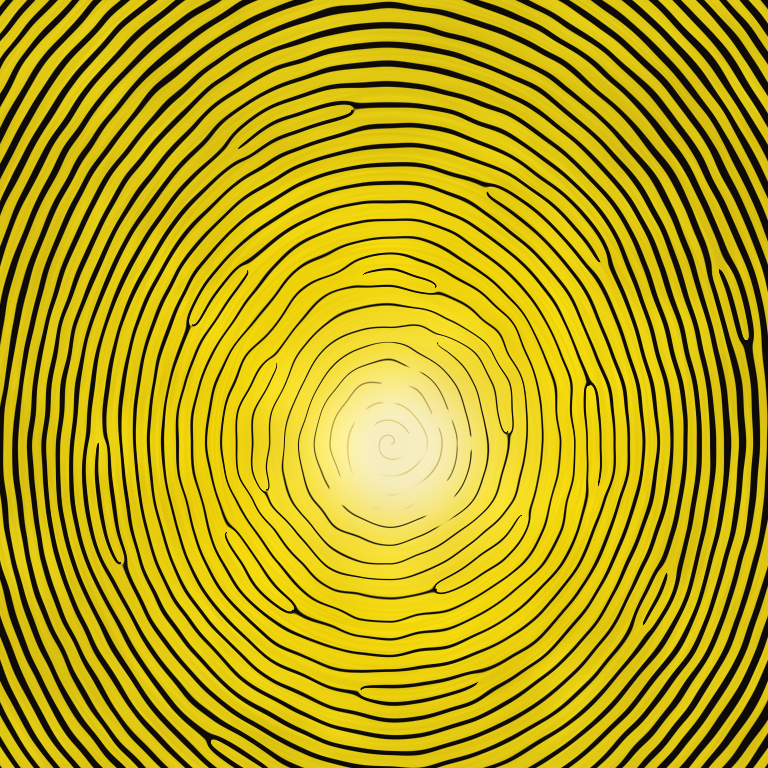
Reproduce this background procedurally as a three.js fragment shader.

```glsl
varying vec2 vUv;

const float TAU = 6.2831853;

float hash(vec2 p) {
  p = fract(p * vec2(0.1031, 0.1137));
  p += dot(p, p.yx + 33.33);
  return fract((p.x + p.y) * p.x * 17.0);
}

float noise(vec2 p) {
  vec2 i = floor(p), f = fract(p);
  f = f * f * (3.0 - 2.0 * f);
  return mix(mix(hash(i), hash(i + vec2(1.0, 0.0)), f.x),
             mix(hash(i + vec2(0.0, 1.0)), hash(i + vec2(1.0, 1.0)), f.x), f.y);
}

float turn(vec2 p) {
  return atan(p.y, p.x) / TAU;
}

// Pairs of phase vortices: one extra ring starts and ends in each pair
float ringForks(vec2 p) {
  float shift = 0.0;
  for (int i = 0; i < 14; i++) {
    float k = float(i);
    float angle = k * 2.39996 + 0.6;
    float radius = 0.13 + 0.027 * k;
    vec2 outward = vec2(cos(angle), sin(angle));
    vec2 along = vec2(-outward.y, outward.x) * (0.03 + 0.06 * hash(vec2(k, 7.0)));
    along += outward * 0.012 * (hash(vec2(k, 19.0)) - 0.5);
    vec2 d = p - outward * radius;
    shift += turn(d - along) - turn(d + along);
  }
  return shift;
}

void main() {
  vec2 p = vUv - vec2(0.508, 0.423);
  float r = length(p);

  // Round rings in the middle, growing oval outward and wider apart above
  vec2 spacing = vec2(mix(0.0218, 0.0199, smoothstep(0.1, 0.5, r)), p.y > 0.0 ? 0.0243 : 0.0227);
  float q = length(p / spacing);
  float period = r / max(q, 0.001);

  // Hand-drawn wobble, rougher near the middle
  float inner = 1.0 - smoothstep(0.12, 0.36, r);
  float wobble = (noise(p * 8.0 + 20.0) - 0.5) * 0.35
               + (noise(p * 26.0 + 50.0) - 0.5) * (0.16 + 0.34 * inner);
  float phase = q - turn(p) - 0.05 + wobble + ringForks(p);
  float lineDistance = abs(fract(phase + 0.5) - 0.5) * period;

  // Ink thickens outward, most of all on the right-hand side
  float halfWidth = 0.0007 + 0.0068 * clamp(r - 0.13, 0.0, 0.45);
  halfWidth += 0.0011 * smoothstep(0.25, 0.48, abs(p.x)) * (p.x > 0.0 ? 1.0 : 0.3);
  halfWidth *= 0.75 + 0.5 * noise(p * 14.0 + 80.0);
  float ink = 1.0 - smoothstep(halfWidth - 0.0009, halfWidth + 0.0011, lineDistance);

  // Gaps in the innermost strokes
  float gaps = smoothstep(0.3, 0.42, noise(p * 30.0 + 11.0) + smoothstep(0.08, 0.22, r));
  ink *= mix(0.6, 1.0, smoothstep(0.05, 0.13, r)) * gaps;

  // Yellow paint with a pale glowing heart
  vec3 paint = mix(vec3(0.94, 0.83, 0.04), vec3(0.87, 0.775, 0.07), smoothstep(0.2, 0.5, r));
  float glowRadius = length(p - vec2(0.012, -0.006));
  paint = mix(paint, vec3(0.97, 0.89, 0.30), 1.0 - smoothstep(0.08, 0.24, glowRadius));
  paint = mix(paint, vec3(0.98, 0.95, 0.76), 1.0 - smoothstep(0.03, 0.14, glowRadius));

  // Soft blotches and brushed streaks following the rings
  float blotch = noise(p * 13.0 + 31.0) - 0.5;
  float streak = noise(vec2(q * 7.0, noise(p * 7.0) * 6.0)) - 0.5;
  paint += vec3(0.05, 0.06, 0.02) * blotch + vec3(0.05, 0.05, 0.02) * streak * smoothstep(0.05, 0.3, r);

  vec3 inkColor = mix(vec3(0.78, 0.68, 0.22), vec3(0.05, 0.04, 0.03), smoothstep(0.05, 0.12, r));
  gl_FragColor = vec4(mix(paint, inkColor, ink), 1.0);
}
```
